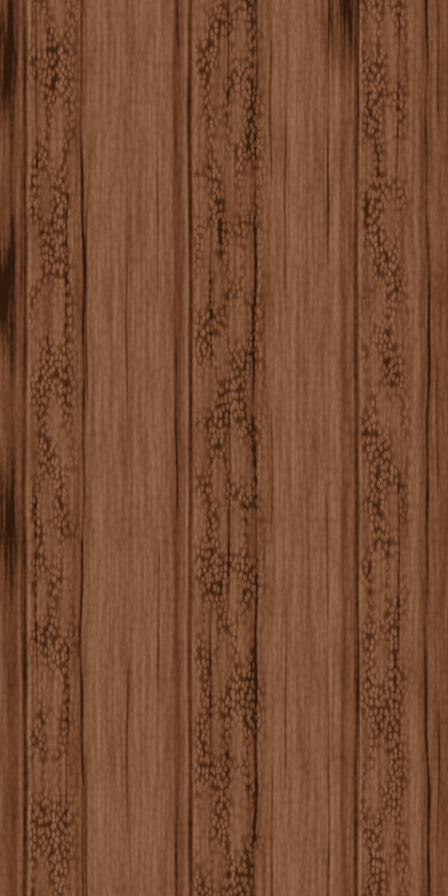
This texture is drawn by a WebGL 2 fragment shader. Its source:

```glsl
#version 300 es
precision highp float;

uniform vec2 u_resolution;
out vec4 fragColor;

#define PITCH 0.37
#define FIRST_SEAM 0.055
#define SEAM_WIDTH 0.009
#define CRACK_WIDTH 0.006
#define FINE_CRACKS 6
#define BASE_TONE 0.84
#define GRAIN 0.42
#define SPECKLE 0.40
#define SCORCH 0.65

const vec3 UMBER = vec3(0.19, 0.10, 0.045);
const vec3 WALNUT = vec3(0.42, 0.25, 0.15);
const vec3 TAN = vec3(0.58, 0.41, 0.295);

vec2 hash2(vec2 c) {
    vec2 q = vec2(dot(c, vec2(127.1, 311.7)), dot(c, vec2(269.5, 183.3)));
    return fract(sin(q) * 43758.55);
}

// Distance to the nearest scattered point
float cellular(vec2 p) {
    vec2 cell = floor(p), f = fract(p);
    float nearest = 4.0;
    for (int j = -1; j <= 1; j++)
        for (int i = -1; i <= 1; i++) {
            vec2 o = vec2(i, j);
            vec2 d = o + hash2(cell + o) - f;
            nearest = min(nearest, dot(d, d));
        }
    return sqrt(nearest);
}

// Slow sideways drift of lines running up the boards
float drift(float y, float seed) {
    return 0.5 * sin(y * 5.0 + seed) + 0.3 * sin(y * 11.0 + seed * 2.3)
         + 0.2 * sin(y * 27.0 + seed * 4.1);
}

float stroke(float d, float w) {
    return 1.0 - smoothstep(0.0, w, abs(d));
}

void main() {
    vec2 p = gl_FragCoord.xy / u_resolution.x;
    float height = u_resolution.y / u_resolution.x;
    float across = (p.x - FIRST_SEAM) / PITCH;
    float board = floor(across);
    float f = across - board;
    float seam = floor(across + 0.5);
    float odd = mod(seam, 2.0);

    // Broad streaks from layered sines
    float x = p.x + 0.003 * drift(p.y, 1.0);
    float tone = BASE_TONE + 0.035 * sin(x * 61.0 + 0.6 * sin(p.y * 3.0))
               + 0.03 * sin(x * 143.0 + 1.7) + 0.025 * sin(x * 317.0 + p.y);

    // Fibres stretched along the board, and rounder pores
    float fibre = cellular(vec2(x * 105.0, p.y * 6.0));
    float pore = cellular(p * vec2(110.0, 62.0) + 17.0);
    float blotch = cellular(vec2(x * 24.0, p.y * 7.0) + 5.0);
    tone -= GRAIN * (fibre - 0.32) * 0.65;
    tone -= GRAIN * (pore - 0.4) * 0.45;

    // Rough, darker strip on the left of each board
    float roughEnd = 0.31 + 0.13 * mod(board, 2.0);
    float rough = smoothstep(0.01, 0.05, f)
                * (1.0 - smoothstep(roughEnd - 0.08, roughEnd + 0.05, f));
    float patchy = smoothstep(0.15, 0.65, blotch);
    tone -= rough * (0.07 + SPECKLE * patchy * smoothstep(0.15, 0.7, pore));

    // One long crack in each board
    float crackAt = 0.35 + 0.04 * board;
    float d = (f - crackAt) * PITCH - 0.006 * drift(p.y, board * 3.0 + 2.0);
    float strength = 0.3 + 0.3 * smoothstep(-0.3, 0.5, drift(p.y * 1.4, board + 4.0));
    tone -= strength * stroke(d, CRACK_WIDTH);
    tone -= 0.14 * stroke(d + 0.008, 0.02);

    // Short hairline cracks
    for (int i = 0; i < FINE_CRACKS; i++) {
        vec2 r = hash2(vec2(board + 7.0, float(i) + 3.0));
        float at = (float(i) + r.x) / float(FINE_CRACKS);
        float gap = (f - at) * PITCH - 0.003 * drift(p.y, r.y * 20.0);
        float shown = smoothstep(0.1, 0.7, sin(p.y * (4.0 + 4.0 * r.x) + r.y * 6.3));
        tone -= 0.3 * shown * stroke(gap, 0.0045);
    }

    // Seam: dark joint, shaded bevel and pale raised edge
    float s = (across - seam) * PITCH - 0.002 * drift(p.y, seam * 2.0);
    float paleSide = mix(0.011, -0.009, odd);
    tone -= (0.2 + 0.14 * odd) * stroke(s + 0.029, 0.014);
    tone -= 0.1 * stroke(s + 0.014, 0.016);
    tone += 0.17 * stroke(s - paleSide, 0.007);
    tone -= (0.52 + 0.1 * drift(p.y, seam)) * stroke(s, SEAM_WIDTH);

    // Shaded outer margins
    tone -= 0.16 * (1.0 - smoothstep(0.03, 0.052, p.x));
    tone -= 0.15 * smoothstep(0.925, 0.965, p.x);

    // Scorched patches beside the first seam and one near the top
    float scorch = 0.0;
    for (int i = 0; i < 3; i++) {
        float y = height * (0.41 + 0.265 * float(i));
        scorch += exp(-pow((p.y - y) / 0.13, 2.0));
    }
    scorch *= 1.0 - smoothstep(0.02, 0.056, p.x);
    float topStain = smoothstep(0.69, 0.77, p.x) * (1.0 - smoothstep(0.785, 0.8, p.x));
    scorch += topStain * smoothstep(height - 0.2, height - 0.02, p.y);
    tone -= SCORCH * scorch * (0.45 + 0.8 * fibre);

    // Tone to wood colour
    tone = clamp(tone, 0.0, 1.0);
    vec3 wood = mix(UMBER, WALNUT, smoothstep(0.0, 0.6, tone));
    wood = mix(wood, TAN, clamp((tone - 0.55) / 0.45, 0.0, 1.0));
    fragColor = vec4(wood, 1.0);
}
```
